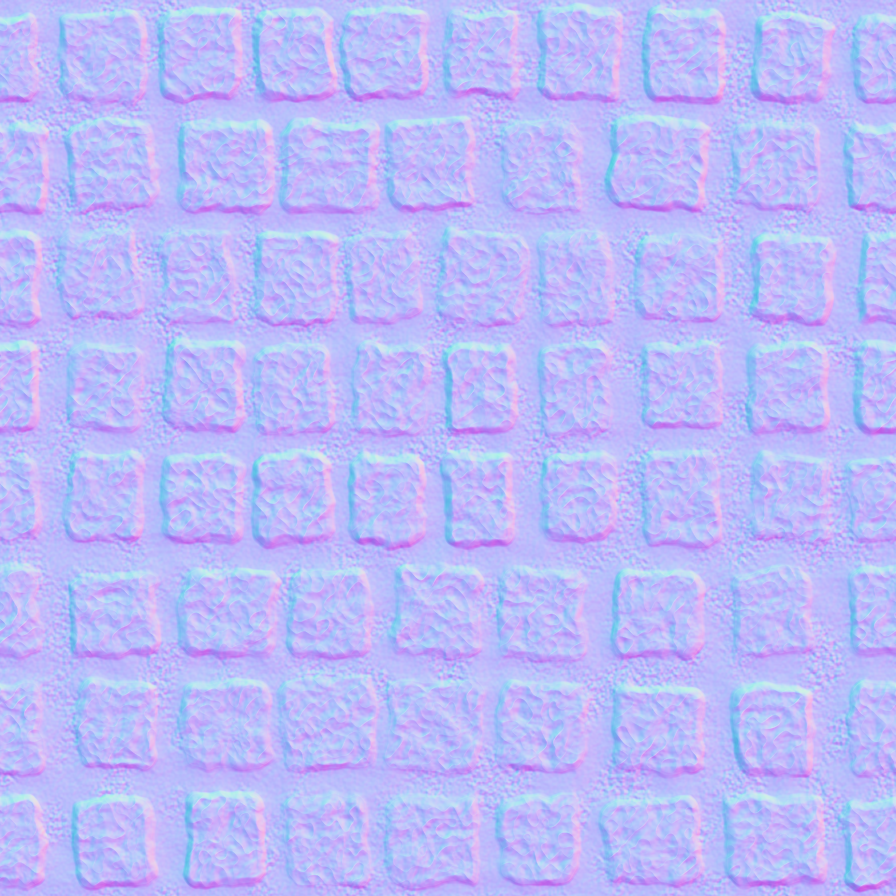
Give the GLSL for this texture map, as a three.js fragment shader.

```glsl
// Tangent-space normal map of rough cobblestones set in rows of gritty mortar.
varying vec2 vUv;

const float TAU = 6.28319;
const float ROWS = 8.0;
const float CORNER_RADIUS = 0.014;
const float STONE_HEIGHT = 0.0055;
const float SKIRT_HEIGHT = 0.0028;
const float SKIRT_WIDTH = 0.013;
const float SAMPLE_STEP = 0.0014;
const float BLUE_GAIN = 0.94;

vec2 hash2(vec2 cell) {
  vec2 k = vec2(dot(cell, vec2(127.1, 311.7)), dot(cell, vec2(269.5, 183.3)));
  return fract(sin(k) * 43758.5);
}

float cornerSlope(vec2 cell, vec2 offset, float period) {
  vec2 gradient = hash2(mod(cell, period) + 0.37 * period) * 2.0 - 1.0;
  return dot(gradient, offset);
}

// Gradient noise that tiles over the unit square.
float gradientNoise(vec2 uv, float period) {
  vec2 i = floor(uv * period);
  vec2 f = fract(uv * period);
  vec2 w = f * f * f * (f * (f * 6.0 - 15.0) + 10.0);
  vec2 e = vec2(1.0, 0.0);
  float low = mix(cornerSlope(i, f, period), cornerSlope(i + e, f - e, period), w.x);
  float high = mix(cornerSlope(i + e.yx, f - e.yx, period),
                   cornerSlope(i + e.xx, f - e.xx, period), w.x);
  return mix(low, high, w.y);
}

float roundedBox(vec2 p, vec2 halfSize, float radius) {
  vec2 q = abs(p) - halfSize + radius;
  return length(max(q, 0.0)) + min(max(q.x, q.y), 0.0) - radius;
}

vec2 rotate(vec2 p, float angle) {
  float c = cos(angle), s = sin(angle);
  return vec2(c * p.x - s * p.y, s * p.x + c * p.y);
}

// Rows hold eight or nine stones.
float stonesInRow(float row) {
  return 8.0 + step(2.5, row) - step(5.5, row) + step(6.5, row);
}

// Signed distance to one stone with its own place, size and tilt.
float stoneDistance(vec2 p, float row, float column, float count, vec2 id) {
  vec2 jitter = hash2(id) - 0.5;
  vec2 size = hash2(id + 31.7);
  float angle = TAU * column / count;
  vec2 center = vec2(column / count, (row + 0.5) / ROWS);
  center.x += 0.010 * sin(angle) - 0.008 * (1.0 - cos(angle)) + 0.008 * jitter.x;
  center.y += 0.003 * (1.0 - cos(TAU * center.y)) + 0.006 * jitter.y;
  vec2 halfSize = vec2((0.335 + 0.085 * size.x) / count, 0.0455 + 0.006 * size.y);
  return roundedBox(rotate(p - center, 0.14 * jitter.x), halfSize, CORNER_RADIUS);
}

// Sums the raised stones around p: x is the height, y the stone coverage.
vec2 stoneRelief(vec2 p) {
  vec2 relief = vec2(0.0);
  float baseRow = floor(p.y * ROWS);
  for (int j = -1; j <= 1; j++) {
    float row = baseRow + float(j);
    float wrappedRow = mod(row, ROWS);
    float count = stonesInRow(wrappedRow);
    float baseColumn = floor(p.x * count + 0.5);
    for (int i = -1; i <= 1; i++) {
      float column = baseColumn + float(i);
      vec2 id = vec2(mod(column, count), wrappedRow);
      float d = stoneDistance(p, row, column, count, id);
      float body = 1.0 - smoothstep(-0.007, 0.004, d);
      float rise = STONE_HEIGHT * mix(0.5, 1.15, hash2(id + 7.3).x);
      relief.x += rise * body + SKIRT_HEIGHT * exp(-max(d, 0.0) / SKIRT_WIDTH);
      relief.y = max(relief.y, body);
    }
  }
  return relief;
}

// Hewn rock: broad lumps, creased ridges and fine pits.
float rockHeight(vec2 p) {
  return 0.0044 * gradientNoise(p, 37.0)
       - 0.0034 * abs(gradientNoise(p, 61.0))
       + 0.0013 * gradientNoise(p, 113.0)
       + 0.0005 * gradientNoise(p, 211.0);
}

// Mortar: soft swells with grit gathered in patches.
float mortarHeight(vec2 p) {
  float patches = smoothstep(-0.15, 0.3, gradientNoise(p, 19.0));
  float grit = 0.0013 * gradientNoise(p, 139.0) + 0.0008 * gradientNoise(p, 223.0);
  return 0.0022 * gradientNoise(p, 29.0) + grit * mix(0.35, 1.5, patches);
}

float surfaceHeight(vec2 p) {
  vec2 wobble = vec2(gradientNoise(p, 23.0), gradientNoise(p, 27.0));
  vec2 chips = vec2(gradientNoise(p, 67.0), gradientNoise(p, 71.0));
  vec2 relief = stoneRelief(p + 0.009 * wobble + 0.004 * chips);
  return relief.x + mix(mortarHeight(p), rockHeight(p + 0.006 * wobble), relief.y);
}

vec3 surfaceNormal(vec2 p) {
  vec2 e = vec2(SAMPLE_STEP, 0.0);
  float h = surfaceHeight(p);
  vec2 slope = vec2(surfaceHeight(p + e) - h, surfaceHeight(p + e.yx) - h) / SAMPLE_STEP;
  return normalize(vec3(-slope, 1.0));
}

vec3 linearToSrgb(vec3 c) {
  return mix(12.92 * c, 1.055 * pow(c, vec3(1.0 / 2.4)) - 0.055, step(0.0031, c));
}

void main() {
  vec3 encoded = 0.5 + 0.5 * surfaceNormal(vUv) * vec3(1.0, 1.0, BLUE_GAIN);
  gl_FragColor = vec4(linearToSrgb(encoded), 1.0);
}
```
